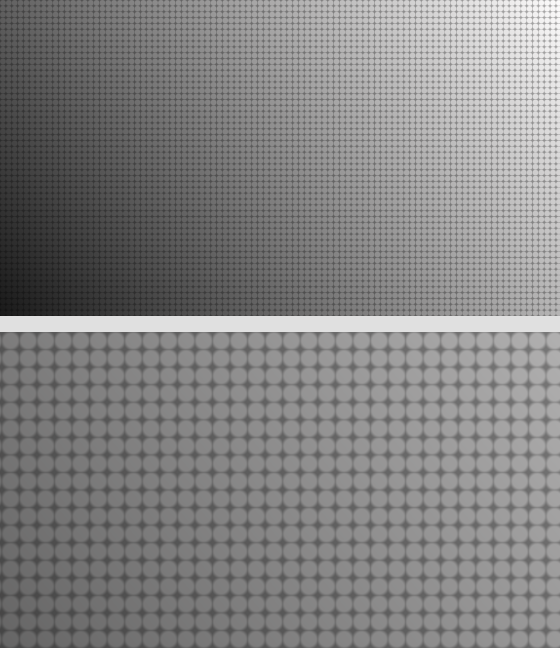
Top: the whole. Bottom: its middle third, enlarged.
Give the GLSL for this pattern, as a Shadertoy shader.

```glsl
// Brightness rises to the right and, more gently, upward
float diagonalRamp(vec2 uv) {
    return clamp(0.10 + 0.61 * uv.x + 0.28 * uv.y, 0.0, 1.0);
}

// Coverage of one soft disc per unit cell, touching its neighbours
float discGrid(vec2 cellPos, float pixel) {
    float dist = length(fract(cellPos) - 0.5) - 0.5;
    float softness = max(0.13, 0.8 * pixel);
    return 1.0 - smoothstep(-softness, softness, dist);
}

void mainImage(out vec4 fragColor, in vec2 fragCoord) {
    vec2 uv = fragCoord / iResolution.xy;

    // 54 rows of square cells, 96 columns at 16:9
    vec2 cellPos = 54.0 * fragCoord / iResolution.y;
    float disc = discGrid(cellPos, 54.0 / iResolution.y);

    // Discs keep the ramp, the gaps between them are darker
    float grey = diagonalRamp(uv) * mix(0.68, 1.0, disc);
    fragColor = vec4(vec3(grey) * vec3(1.0, 0.995, 0.995), 1.0);
}
```
